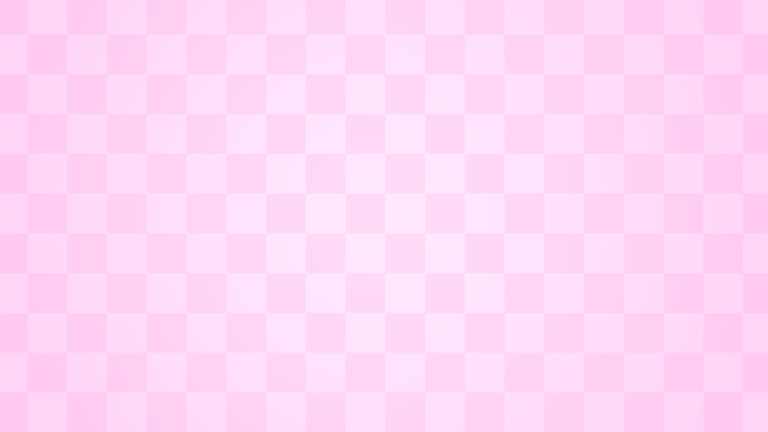
Give the GLSL for this pattern, as a WebGL 2 fragment shader.

```glsl
#version 300 es
precision highp float;
// Pale pink checkerboard with a soft radial glow from the centre.

uniform vec2 u_resolution;
out vec4 fragColor;

// Lengths are in canvas heights, measured from the canvas centre.
const float CELL_SIZE = 0.09205;
const vec2 GRID_ORIGIN = vec2(0.003, -0.0403);
const float GLOW_RADIUS = 0.90;
const float GLOW_FALLOFF = 1.3;

const vec3 LIGHT_CENTRE = vec3(1.0, 0.910, 0.996);
const vec3 LIGHT_EDGE = vec3(1.0, 0.832, 0.967);
const vec3 DARK_CENTRE = vec3(1.0, 0.858, 0.970);
const vec3 DARK_EDGE = vec3(1.0, 0.787, 0.947);

// Smoothed square wave per axis: +1 on even cells, -1 on odd cells.
vec2 squareWave(vec2 cell, float pixel) {
    vec2 edgeDistance = abs(mod(cell - 0.5, 2.0) - 1.0) - 0.5;
    return clamp(2.0 * edgeDistance / pixel, -1.0, 1.0);
}

// Checker coverage: 1 on light cells, 0 on dark cells.
float checker(vec2 cell, float pixel) {
    vec2 wave = squareWave(cell, pixel);
    return 0.5 + 0.5 * wave.x * wave.y;
}

// Distance fade: 0 at the centre, 1 at the given radius and beyond.
float radialFade(vec2 point, float radius, float falloff) {
    return pow(min(length(point) / radius, 1.0), falloff);
}

void main() {
    vec2 point = (gl_FragCoord.xy - 0.5 * u_resolution) / u_resolution.y;
    vec2 cell = (point - GRID_ORIGIN) / CELL_SIZE;
    float pixel = 1.0 / (u_resolution.y * CELL_SIZE);

    // Shade both cell colours by the glow, then pick by the checker.
    float fade = radialFade(point, GLOW_RADIUS, GLOW_FALLOFF);
    vec3 light = mix(LIGHT_CENTRE, LIGHT_EDGE, fade);
    vec3 dark = mix(DARK_CENTRE, DARK_EDGE, fade);
    fragColor = vec4(mix(dark, light, checker(cell, pixel)), 1.0);
}
```
